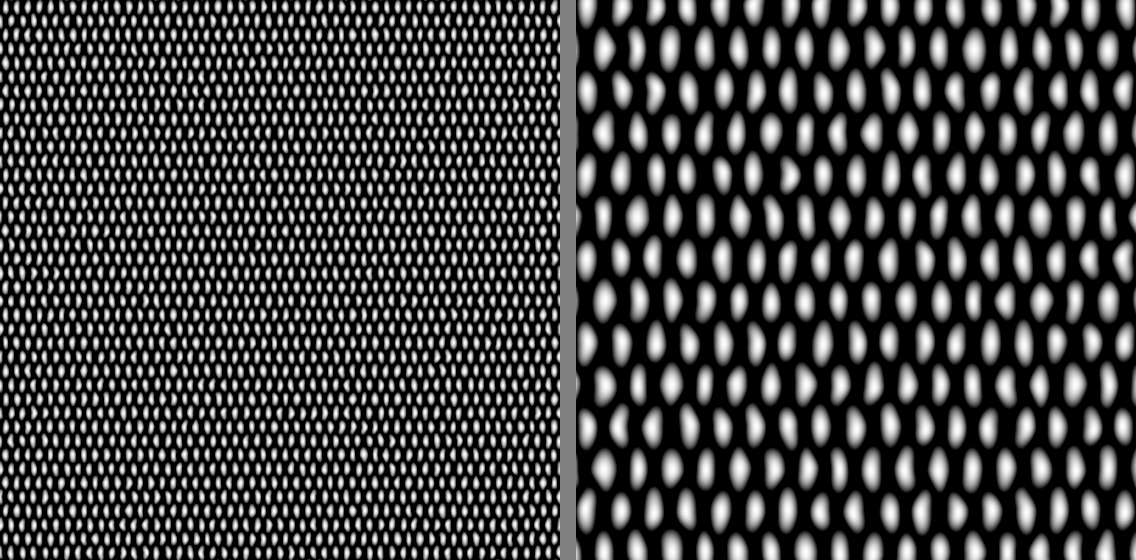
Left, the full canvas; right, a detail of the centre.
Reproduce this pattern procedurally as a three.js fragment shader.

```glsl
varying vec2 vUv;

#define REPEATS vec2(50.0, 40.0)     // bumps per row, rows
#define BUMP_RADII vec2(0.32, 0.54)  // in cells
#define WOBBLE vec2(0.20, 0.16)      // warp range in cells
#define NOISE_STEPS vec2(1.0, 2.0)   // noise knots per cell
#define PEAK_COLOR vec3(0.99)
#define GROUND_COLOR vec3(0.0)

vec2 hash2(vec2 p) {
  vec3 q = fract(p.xyx * vec3(0.1031, 0.1030, 0.0973));
  q += dot(q, q.yzx + 33.33);
  return fract((q.xx + q.yz) * q.zy);
}

// Two-channel value noise that wraps after a whole period
vec2 wrapNoise(vec2 p, vec2 period) {
  vec2 cell = floor(p);
  vec2 f = p - cell;
  vec2 lo = mod(cell, period);
  vec2 hi = mod(cell + 1.0, period);
  f = f * f * (3.0 - 2.0 * f);
  vec2 bottom = mix(hash2(lo), hash2(vec2(hi.x, lo.y)), f.x);
  vec2 top = mix(hash2(vec2(lo.x, hi.y)), hash2(hi), f.x);
  return mix(bottom, top, f.y);
}

// Rounded bumps on every second row, one of them at the given center
float bumpRows(vec2 p, vec2 center) {
  vec2 span = vec2(1.0, 2.0);
  vec2 d = mod(p - center + 0.5 * span, span) - 0.5 * span;
  d /= BUMP_RADII;
  return max(1.0 - dot(d, d), 0.0);
}

void main() {
  vec2 p = vUv * REPEATS;

  // Slight irregularity of each bump
  p += (wrapNoise(p * NOISE_STEPS, REPEATS * NOISE_STEPS) - 0.5) * WOBBLE;

  // Two interleaved row sets, staggered by half a cell
  float height = max(bumpRows(p, vec2(0.0, 0.5)), bumpRows(p, vec2(0.5, 1.5)));

  gl_FragColor = vec4(mix(GROUND_COLOR, PEAK_COLOR, height), 1.0);
}
```
